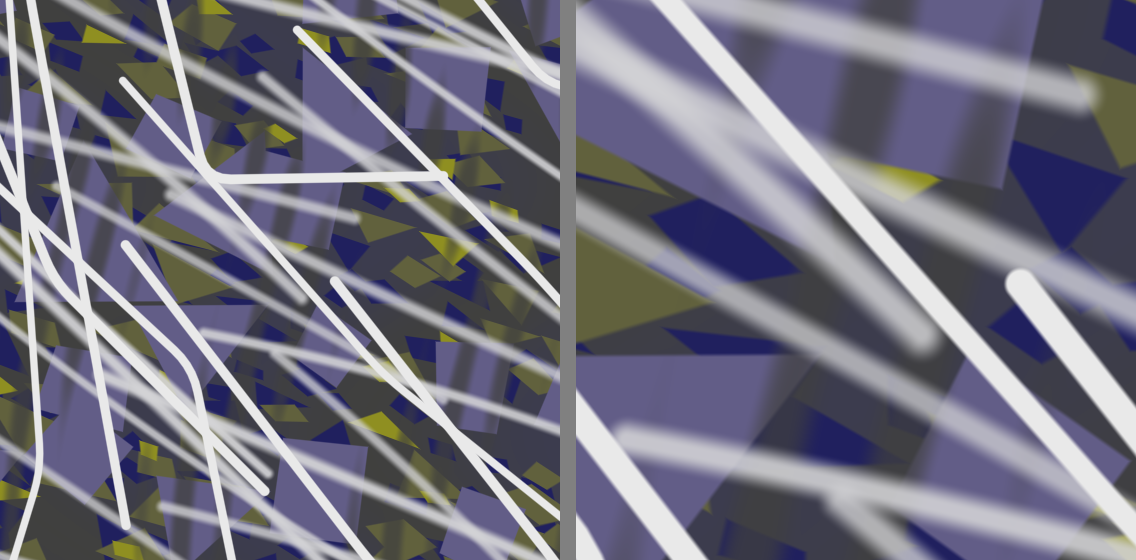
Left: the whole. Right: its middle third, enlarged.
A three.js fragment shader for this background:

```glsl
// Tangled pale strands, crisp and blurred, over angular violet, olive and navy shards.
varying vec2 vUv;

const vec3 SLATE = vec3(0.235, 0.235, 0.305);
const vec3 CHARCOAL = vec3(0.25, 0.25, 0.245);
const vec3 NAVY = vec3(0.125, 0.125, 0.37);
const vec3 OLIVE = vec3(0.38, 0.38, 0.24);
const vec3 CITRON = vec3(0.56, 0.56, 0.13);
const vec3 VIOLET = vec3(0.385, 0.365, 0.53);
const vec3 MIST = vec3(0.83, 0.83, 0.84);
const vec3 WHITE = vec3(0.915);
const float EDGE = 0.0016;        // half width of the smoothed rim
const float SHARD_TILT = -0.42;   // lean of the small shards
const float SMEAR_TILT = -0.16;   // lean of the dark smears
const float CORNER = 0.045;       // reach of a strand's rounded bend
const int SOFT_STRANDS = 19;
const int CRISP_STRANDS = 11;
const int CORNER_STEPS = 5;
const float TAU = 6.28318;

vec3 hash3(vec2 p) {
  vec3 q = fract(p.xyx * vec3(0.1031, 0.1030, 0.0973));
  q += dot(q, q.yxz + 33.33);
  return fract((q.xxy + q.yzz) * q.zyx);
}

vec2 heading(float angle) { return vec2(cos(angle), sin(angle)); }

vec2 rotate(vec2 p, float angle) {
  vec2 h = heading(angle);
  return vec2(h.x * p.x + h.y * p.y, h.x * p.y - h.y * p.x);
}

// Evenly spread points, slightly overshooting the canvas
vec2 spread(float i) {
  return fract(0.37 + i * vec2(0.7549, 0.5698)) * 1.2 - 0.1;
}

float segment(vec2 p, vec2 a, vec2 b) {
  vec2 ab = b - a;
  return length(p - a - ab * clamp(dot(p - a, ab) / dot(ab, ab), 0.0, 1.0));
}

// Irregular triangle or quad, cut by jittered half planes
float polygon(vec2 p, float sides, float radius, vec2 seed) {
  float d = -9.0, spin = TAU * hash3(seed + 5.3).x;
  for (int k = 0; k < 4; k++) {
    if (float(k) >= sides) break;
    vec3 h = hash3(seed + float(k) * 17.0 + 1.7);
    float angle = spin + TAU * (float(k) + 0.2 * h.x - 0.1) / sides;
    d = max(d, dot(p, heading(angle)) - radius * mix(0.7, 1.2, h.y));
  }
  return d;
}

// Coverage of polygons scattered one per cell
float shards(vec2 p, vec2 cells, float density, float seed) {
  vec2 q = p * cells, home = floor(q);
  float d = 9.0;
  for (int y = -1; y <= 1; y++) for (int x = -1; x <= 1; x++) {
    vec2 id = home + vec2(x, y), key = id + seed;
    vec3 place = hash3(key), kind = hash3(key + 71.3);
    if (kind.x > density) continue;
    vec2 local = q - id - mix(vec2(0.2), vec2(0.8), place.xy);
    float sides = kind.y < 0.45 ? 3.0 : 4.0;
    d = min(d, polygon(local, sides, mix(0.22, 0.37, kind.z), key));
  }
  float rim = EDGE * 0.5 * (cells.x + cells.y);
  return 1.0 - smoothstep(-rim, rim, d);
}

// Nearly vertical dark smears from layered sines
float smears(vec2 p) {
  vec2 q = rotate(p, SMEAR_TILT);
  float fine = sin(q.x * 83.0 + 1.8 * sin(q.y * 5.0));
  float broad = sin(q.x * 17.0 + 2.0 * sin(q.y * 6.0 + 1.0) + q.y * 4.0);
  return smoothstep(0.2, 1.3, fine * 0.7 + broad * 0.7);
}

// Blurred, slightly bowed strand falling to the right
float softStrand(vec2 p, float i) {
  vec3 h = hash3(vec2(i, 13.7)), g = hash3(vec2(i, 47.1));
  vec2 q = rotate(p - spread(i + 3.0), mix(-0.22, -0.78, h.x));
  q.y += mix(-0.12, 0.12, h.y) * q.x * q.x;
  float reach = mix(0.3, 1.0, h.z);
  float d = segment(q, vec2(-reach, 0.0), vec2(mix(0.25, 0.9, g.x), 0.0));
  return (1.0 - smoothstep(0.002, mix(0.012, 0.020, g.y), d)) * mix(0.72, 0.95, g.z);
}

// Crisp strand: two long arms joined by a rounded bend
float crispStrand(vec2 p, float i) {
  vec3 h = hash3(vec2(i, 91.3)), g = hash3(vec2(i, 29.9));
  vec2 bend = spread(i), rise = heading(mix(1.55, 2.5, h.x)), fall = heading(mix(4.1, 6.6, h.y));
  vec2 start = bend + rise * CORNER, last = start;
  float d = segment(p, start, bend + rise * mix(0.5, 1.2, h.z));
  for (int k = 1; k <= CORNER_STEPS; k++) {
    float t = float(k) / float(CORNER_STEPS);
    vec2 next = bend + CORNER * (rise * (1.0 - t) * (1.0 - t) + fall * t * t);
    d = min(d, segment(p, last, next));
    last = next;
  }
  d = min(d, segment(p, last, bend + fall * mix(0.4, 1.1, g.x)));
  float halfWidth = mix(0.0065, 0.0105, g.y * g.y);
  return 1.0 - smoothstep(halfWidth - EDGE, halfWidth + EDGE, d);
}

void main() {
  vec2 p = vUv, leaning = rotate(p, SHARD_TILT);

  // Shards, small to large
  vec3 color = mix(SLATE, CHARCOAL, 0.5 + 0.5 * sin(p.x * 9.0 + 2.0 * sin(p.y * 7.0)));
  color = mix(color, NAVY, shards(leaning, vec2(10.0, 19.0), 0.5, 11.0));
  color = mix(color, OLIVE, shards(leaning, vec2(7.0, 14.0), 0.55, 37.0));
  color = mix(color, CITRON, shards(leaning, vec2(11.0, 23.0), 0.07, 59.0));
  color = mix(color, VIOLET, shards(p, vec2(4.3), 0.78, 83.0));
  color = mix(color, CHARCOAL, 0.75 * smears(p));

  // Strands, blurred below crisp
  for (int i = 0; i < SOFT_STRANDS; i++) color = mix(color, MIST, softStrand(p, float(i)));
  for (int i = 0; i < CRISP_STRANDS; i++) color = mix(color, WHITE, crispStrand(p, float(i)));

  gl_FragColor = vec4(color, 1.0);
}
```
